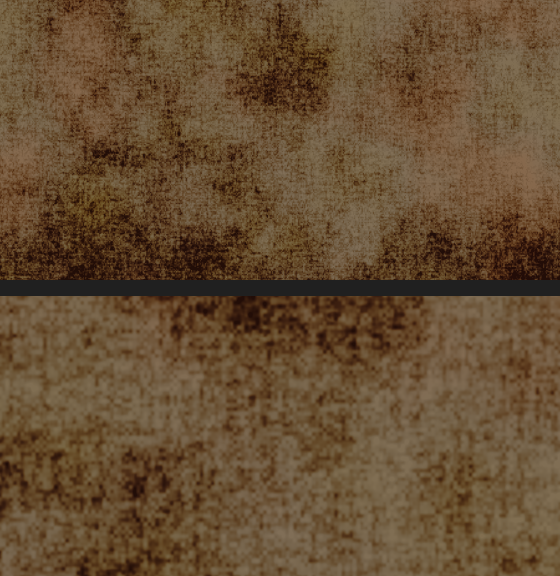
Top: the whole. Bottom: its middle third, enlarged.
Reproduce this texture procedurally as a WebGL 1 fragment shader.

```glsl
precision highp float;
uniform vec2 u_resolution;

#define CLOUD_SCALE 2.6
#define BLOTCH_SCALE 10.0
#define CLOUD 0.45
#define BLOTCH 0.38
#define FIBRE 0.30
#define GRAIN 0.52
#define SPECK 0.9
#define GRIME 1.3
#define BELT 0.75
#define BALANCE 0.54
#define SCRATCHES 14

float hash(vec2 p) {
  vec3 q = fract(p.xyx * 0.1031);
  q += dot(q, q.yzx + 33.33);
  return fract((q.x + q.y) * q.z);
}

// Value noise centred on zero
float noise(vec2 p) {
  vec2 cell = floor(p), f = fract(p);
  f = f * f * (3.0 - 2.0 * f);
  float low = mix(hash(cell), hash(cell + vec2(1.0, 0.0)), f.x);
  float high = mix(hash(cell + vec2(0.0, 1.0)), hash(cell + 1.0), f.x);
  return mix(low, high, f.y) - 0.5;
}

// Layered noise scaled to about unit deviation
float fbm(vec2 p) {
  float sum = 0.0, amp = 4.0;
  for (int i = 0; i < 5; i++) {
    sum += amp * noise(p);
    p = mat2(1.6, 1.2, -1.2, 1.6) * p + 17.3;
    amp *= 0.5;
  }
  return sum;
}

float ramp(float a, float b, float x) {
  return clamp((x - a) / (b - a), 0.0, 1.0);
}

// Tone to pigment, from burnt umber up to worn taupe
vec3 pigment(float tone) {
  vec3 c = vec3(0.13, 0.05, 0.03);
  c = mix(c, vec3(0.24, 0.13, 0.07), ramp(-2.6, -1.6, tone));
  c = mix(c, vec3(0.32, 0.20, 0.10), ramp(-1.6, -1.04, tone));
  c = mix(c, vec3(0.38, 0.27, 0.15), ramp(-1.04, -0.48, tone));
  c = mix(c, vec3(0.42, 0.33, 0.22), ramp(-0.48, 0.18, tone));
  c = mix(c, vec3(0.46, 0.39, 0.30), ramp(0.18, 1.08, tone));
  return mix(c, vec3(0.50, 0.43, 0.34), ramp(1.08, 2.2, tone));
}

// Sparse, slanted hairlines
float scratches(vec2 p, float aspect) {
  float ink = 0.0;
  for (int i = 0; i < SCRATCHES; i++) {
    float id = float(i) + 1.0;
    vec2 start = vec2(hash(vec2(id, 3.1)) * aspect, hash(vec2(id, 7.7)));
    vec2 along = vec2(0.07 * hash(vec2(id, 5.3)) - 0.01, 0.05 + 0.13 * hash(vec2(id, 9.2)));
    vec2 d = p - start;
    float t = clamp(dot(d, along) / dot(along, along), 0.0, 1.0);
    ink = max(ink, 1.0 - smoothstep(0.0005, 0.004, length(d - along * t)));
  }
  return ink;
}

void main() {
  vec2 p = gl_FragCoord.xy / u_resolution.y;
  float aspect = u_resolution.x / u_resolution.y;
  float side = abs(2.0 * p.x / aspect - 1.0);

  // Broad staining: grimy foot, rusty belt, drifting clouds
  float foot = 1.0 - smoothstep(0.0, 0.42, p.y);
  vec2 beltOffset = (p - vec2(0.47 * aspect, 0.68)) * vec2(1.9, 4.2);
  float belt = exp(-dot(beltOffset, beltOffset));
  vec2 warp = 0.12 * vec2(noise(p * 6.0), noise(p * 6.0 + 40.0));
  float cloud = fbm((p + warp) * CLOUD_SCALE + 5.0);
  float blotch = fbm(p * vec2(1.15, 0.9) * BLOTCH_SCALE + 60.0);
  float tone = BALANCE + CLOUD * cloud + BLOTCH * blotch;
  tone -= GRIME * foot * (0.9 + 0.8 * side) + BELT * belt;

  // Dark flecks gather where the surface is stained
  float stained = 1.0 - smoothstep(-0.9, 0.7, tone);
  float fleck = noise(p * 48.0 + 11.0) + 0.6 * noise(p * 95.0 + 23.0);
  tone -= SPECK * stained * smoothstep(0.08, 0.38, fleck);

  // Woven fibres and fine grain
  float fibre = noise(p * vec2(22.0, 165.0)) + noise(p * vec2(150.0, 13.0) + 31.0);
  float grain = 0.6 * noise(p * vec2(225.0, 205.0)) + 0.5 * noise(p * 105.0 + 71.0);
  tone += FIBRE * 3.3 * fibre + GRAIN * 6.0 * grain;
  tone -= 0.6 * scratches(p, aspect) * smoothstep(-0.25, 0.2, noise(p * 60.0 + 9.0));

  // Hue drifts between rust and ochre
  vec3 color = pigment(tone);
  float drift = fbm(p * 3.2 + 90.0);
  float rust = clamp(0.5 * drift + 0.5 * side - 0.2, 0.0, 1.0);
  float ochre = clamp(0.6 * belt - 0.45 * drift, 0.0, 1.0) * (0.3 + 0.7 * stained);
  color *= mix(vec3(1.0), vec3(1.05, 0.95, 0.88), rust);
  color *= mix(vec3(1.0), vec3(1.03, 1.02, 0.70), ochre);

  gl_FragColor = vec4(color, 1.0);
}
```
